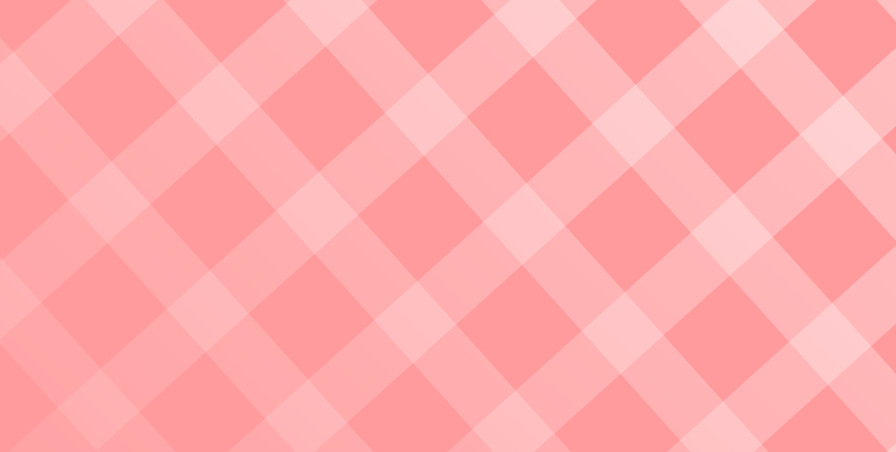
Give the GLSL for this pattern, as a Shadertoy shader.

```glsl
// Tilted gingham: two perpendicular sets of translucent white bands on pink.
// One rotated square lattice gives both sets; their opacities stack where they
// cross, and the white fades from the upper right to the lower left.

#define PERIOD 0.325              // lattice step, in canvas heights
#define BAND_WIDTH 0.395          // band width, as a share of the step
#define TILT 0.733                // angle of the rising bands, in radians
#define CELL_CENTER vec2(-0.0606, 0.0166) // a plain square, from canvas center
#define BASE_COLOR vec3(1.0, 0.607, 0.614)
#define BAND_COLOR vec3(1.0)
#define FADE_WEIGHTS vec2(0.65, 0.35)     // share of the fade across and up
#define OPACITY_LOW 0.08
#define OPACITY_HIGH 0.36

vec2 rotateIntoLattice(vec2 p, float angle) {
    float c = cos(angle), s = sin(angle);
    return vec2(c * p.x + s * p.y, c * p.y - s * p.x);
}

// Coverage of the two band sets, with bands halfway between cell centers.
vec2 bandCoverage(vec2 cell, float pixel) {
    vec2 edgeDistance = abs(fract(cell) - 0.5) - 0.5 * BAND_WIDTH;
    return clamp(0.5 - edgeDistance / pixel, 0.0, 1.0);
}

void mainImage(out vec4 fragColor, in vec2 fragCoord) {
    vec2 uv = fragCoord / iResolution.xy;
    vec2 p = (fragCoord - 0.5 * iResolution.xy) / iResolution.y;

    // Lattice coordinates and the size of a pixel in them
    vec2 cell = rotateIntoLattice(p - CELL_CENTER, TILT) / PERIOD;
    float pixel = 1.3 / (iResolution.y * PERIOD);

    // Diagonal fade of the white
    float opacity = mix(OPACITY_LOW, OPACITY_HIGH, dot(uv, FADE_WEIGHTS));

    // Lay one band set over the other
    vec2 alpha = opacity * bandCoverage(cell, pixel);
    vec3 color = mix(BASE_COLOR, BAND_COLOR, alpha.x);
    color = mix(color, BAND_COLOR, alpha.y);

    fragColor = vec4(color, 1.0);
}
```
